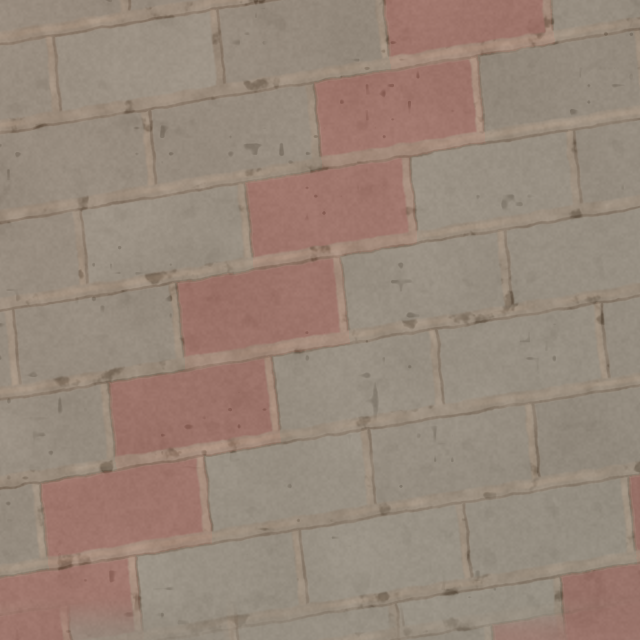
A three.js fragment shader for this texture:

```glsl
// Slanted running-bond paving of worn grey bricks with a diagonal stair of red ones.
varying vec2 vUv;

float hash(vec2 p) {
  p = fract(p * vec2(0.1031, 0.1137));
  p += dot(p, p.yx + 33.33);
  return fract((p.x + p.y) * p.x * 17.0 + p.y * 9.0);
}

float noise(vec2 p) {
  vec2 i = floor(p), f = fract(p);
  f = f * f * (3.0 - 2.0 * f);
  return mix(mix(hash(i), hash(i + vec2(1.0, 0.0)), f.x),
             mix(hash(i + vec2(0.0, 1.0)), hash(i + vec2(1.0, 1.0)), f.x), f.y);
}

float fbm(vec2 p) {
  float sum = 0.0, amp = 0.5;
  for (int i = 0; i < 4; i++) {
    sum += amp * noise(p);
    p = mat2(1.6, 1.2, -1.2, 1.6) * p + 17.3;
    amp *= 0.5;
  }
  return sum / 0.9375;
}

// Soft line of half width w around zero
float line(float d, float w) {
  return 1.0 - smoothstep(w * 0.3, w * 1.6, abs(d));
}

vec3 paving(vec2 p) {
  // Slightly ragged edges
  vec2 ragged = vec2(fbm(p * 45.0 + 50.0), fbm(p * 45.0 + 90.0)) - 0.5;
  vec2 d = p + ragged * 0.006 - vec2(0.383, 0.715);

  // Skewed grid: x along the row, y counts rows downward
  vec2 g = vec2(dot(d, vec2(3.837, 0.379)), dot(d, vec2(1.170, -7.199)));
  float row = floor(g.y);
  g.x += 0.469 * row;
  vec2 cell = vec2(floor(g.x), row);
  vec2 f = fract(g);
  float red = 1.0 - step(0.5, mod(cell.x, 4.0));

  // Brick body, in canvas lengths within its cell
  vec2 size = vec2(0.257, 0.137);
  vec2 q = f * size;
  vec2 low = smoothstep(0.0, 0.005, q);
  vec2 high = 1.0 - smoothstep(-0.0025, 0.0025, q - size * vec2(0.95, 0.855));
  float body = low.x * low.y * high.x * high.y;

  float cloud = fbm(p * 9.0 + 20.0);
  float tint = hash(cell + 40.0);
  vec3 grey = mix(vec3(0.575, 0.535, 0.485), vec3(0.600, 0.565, 0.515), tint);
  vec3 rose = mix(vec3(0.600, 0.445, 0.405), vec3(0.625, 0.465, 0.425), tint);
  vec3 brick = mix(grey, rose, red) + (cloud - 0.5) * 0.05;

  // Sandy joints, warmer beside the red bricks
  vec3 joint = mix(vec3(0.600, 0.545, 0.485), vec3(0.640, 0.535, 0.475), red * 0.8);
  joint += (fbm(p * 38.0) - 0.5) * 0.10;
  vec3 col = mix(joint, brick, body);

  // Pale sand strip and thin shadow along the joints
  float strip = max(line(q.x - size.x * 0.972, 0.004) * high.y, line(q.y - size.y * 0.915, 0.004));
  col += strip * vec3(0.035, 0.025, 0.018) * smoothstep(0.25, 0.7, fbm(p * 14.0 + 7.0));
  vec2 wrapped = q - size * step(0.5, f);
  float shade = max(line(wrapped.x, 0.0022) * high.y, line(wrapped.y, 0.0022));
  col -= shade * vec3(0.085, 0.09, 0.09) * (0.35 + 0.9 * fbm(p * 22.0 + 3.0));

  // Dirt gathered in the joints and a few specks on the faces
  float dirt = smoothstep(0.64, 0.80, fbm(p * 30.0 + 61.0));
  col -= dirt * mix(0.13, 0.02, body);
  float speck = smoothstep(0.86, 0.97, noise(p * 75.0 + 11.0)) * smoothstep(0.56, 0.70, noise(p * 13.0 + 5.0));
  col -= speck * 0.09;
  return col;
}

void main() {
  vec2 p = vUv;
  vec3 col = paving(p);

  // Lower border fades into a displaced course
  col = mix(col, paving(p - vec2(0.0, 0.08)), 0.75 * (1.0 - smoothstep(0.0, 0.075, p.y)));

  // Warm upper left, cooler lower right
  col += vec3(0.010, 0.0, -0.002) * (p.y - p.x);

  // Blurry grain
  col += (noise(p * 150.0) - 0.5) * 0.022 + (noise(p * 290.0 + 31.0) - 0.5) * 0.018;
  gl_FragColor = vec4(col, 1.0);
}
```
